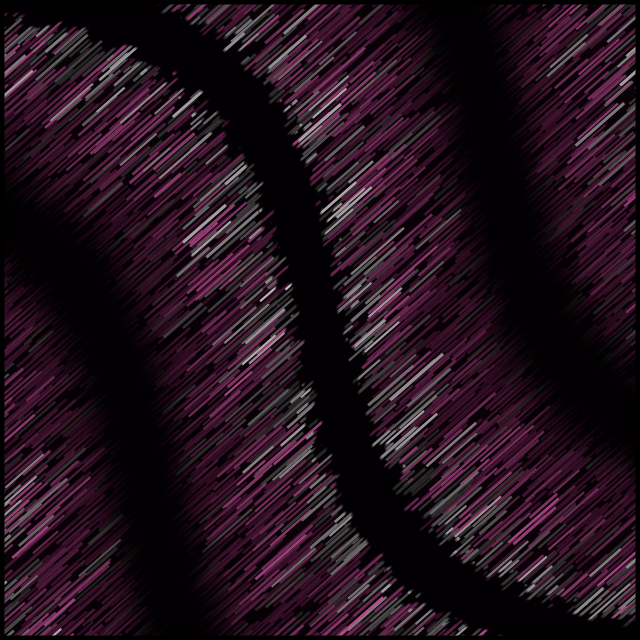
Reproduce this background procedurally as a Shadertoy shader.

```glsl
const vec3 NIGHT = vec3(0.012, 0.0, 0.012);
const vec3 WINE = vec3(0.15, 0.03, 0.105);
const vec3 ORCHID = vec3(0.64, 0.27, 0.50);
const vec3 SILVER = vec3(0.70, 0.67, 0.69);

const float STREAK_ANGLE = 0.72;
const float STREAK_LENGTH = 0.115;
const float STREAK_PITCH = 0.0062;
const float STREAK_FILL = 0.29;     // half width as a share of the pitch
const float STREAK_CHANCE = 0.82;
const int LAYERS = 3;

const float BAND_PERIOD = 0.76;
const float BEND_HEIGHT = 0.157;
const float BEND_FREQUENCY = 4.25;
const float GAP_MIN = 0.034;
const float GAP_JITTER = 0.036;
const float FRAME = 0.007;

vec3 hash3(vec3 p) {
    p = fract(p * vec3(0.1031, 0.1030, 0.0973));
    p += dot(p, p.yxz + 33.33);
    return fract((p.xxy + p.yxx) * p.zyx);
}

// Position along (x) and across (y) the falling diagonal
vec2 diagonal(vec2 p) {
    return vec2(p.x - p.y, p.x + p.y) * 0.70711;
}

// Distance from the nearest bright-edged S curve
float bandDistance(vec2 p) {
    vec2 d = diagonal(p);
    float q = d.y + BEND_HEIGHT * sin(BEND_FREQUENCY * d.x);
    return abs(q - BAND_PERIOD * floor(q / BAND_PERIOD + 0.5));
}

// Strength of the light, falling towards the far edge of a band
float bandFade(float d) {
    return 1.0 - smoothstep(0.13, 0.36, d);
}

// Soft clusters built from layered sines
float clusters(vec2 p) {
    vec2 d = diagonal(p);
    float wave = cos(45.0 * (d.x - 0.07) + 1.5 * sin(9.0 * d.y));
    return 0.5 + 0.3 * wave + 0.2 * sin(71.0 * d.x + 23.0 * d.y);
}

// One sheet of thin streaks, each with its own length, tone and cut
vec3 streakLayer(vec2 p, float layer, float pixel) {
    vec2 dir = vec2(cos(STREAK_ANGLE), sin(STREAK_ANGLE));
    vec2 side = vec2(-dir.y, dir.x);
    float pitch = STREAK_PITCH * (1.0 + 0.17 * layer);
    float across = dot(p, side) + 0.0023 * layer;
    float row = floor(across / pitch);
    float shift = hash3(vec3(row + 500.0, layer, 7.0)).x * STREAK_LENGTH;
    float along = dot(p, dir) + shift;
    float cell = floor(along / STREAK_LENGTH);
    vec3 shape = hash3(vec3(row + 500.0, cell + 50.0, layer + 11.0));
    vec3 tone = hash3(vec3(row + 900.0, cell + 80.0, layer + 29.0));

    // Streak outline
    float x = along - (cell + 0.5) * STREAK_LENGTH;
    float y = across - (row + 0.5) * pitch;
    float halfLength = STREAK_LENGTH * mix(0.2, 0.48, shape.x);
    float mask = 1.0 - smoothstep(-pixel, pixel, abs(x) - halfLength);
    mask *= 1.0 - smoothstep(-0.6 * pixel, 0.6 * pixel, abs(y) - STREAK_FILL * pitch);
    mask *= step(shape.y, STREAK_CHANCE);

    // Ragged cut beside the dark curve, gentle fade on the other side
    float d = bandDistance(p);
    float gap = GAP_MIN + GAP_JITTER * shape.z;
    mask *= smoothstep(gap - 0.004, gap + 0.004, d);
    mask *= 1.0 - smoothstep(0.27, 0.355, d + 0.03 * (shape.z - 0.5));

    // Silver near the curve, orchid and wine further away
    vec2 middle = p - dir * x - side * y;
    float middleDistance = bandDistance(middle);
    float cluster = clusters(middle);
    float light = bandFade(middleDistance) * mix(0.55, 1.15, cluster);
    float level = light * mix(0.12, 1.0, tone.x * tone.x);
    float silverChance = 0.08 + 0.8 * (1.0 - smoothstep(0.05, 0.2, middleDistance))
                       * mix(0.55, 1.0, cluster);
    vec3 pink = mix(WINE, ORCHID, level);
    vec3 silver = SILVER * (0.12 + 0.88 * level);
    return mask * (tone.y < silverChance ? silver : pink);
}

void mainImage(out vec4 fragColor, in vec2 fragCoord) {
    float shortSide = min(iResolution.x, iResolution.y);
    vec2 p = (fragCoord - 0.5 * iResolution.xy) / shortSide;
    float pixel = 1.0 / shortSide;

    // Faint haze under the streaks
    float d = bandDistance(p);
    vec3 color = NIGHT + WINE * 0.2 * bandFade(d) * smoothstep(0.04, 0.1, d);

    for (int i = 0; i < LAYERS; i++) {
        color = max(color, streakLayer(p, float(i), pixel));
    }

    // Thin black frame
    vec2 inset = 0.5 * iResolution.xy / shortSide - abs(p);
    color *= smoothstep(FRAME - pixel, FRAME + pixel, min(inset.x, inset.y));
    fragColor = vec4(color, 1.0);
}
```
